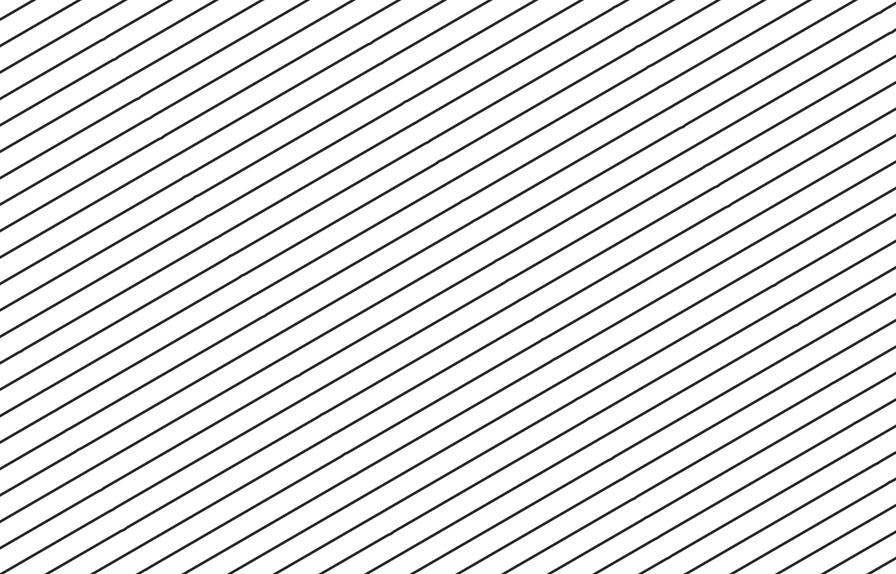
Reproduce this pattern procedurally as a Shadertoy shader.

```glsl
const vec3 PAPER = vec3(1.0);
const vec3 INK = vec3(0.12, 0.10, 0.11);

// Lengths are fractions of the canvas width
const float ANGLE = radians(30.07);
const float PERIOD_X = 0.05095;     // line spacing along the bottom edge
const float OFFSET_X = 0.0013;      // where one line meets the bottom edge
const float LINE_WIDTH = 0.0028;
const float EDGE_SOFTNESS = 1.2;    // in pixels

// Faint nicks where line segments join
const float NICK_SPACING = 0.255;
const float NICK_START = 0.145;
const float NICK_LENGTH = 0.0025;
const float NICK_DEPTH = 0.0005;

float hash(vec2 p) {
    p = fract(p * vec2(0.1031, 0.1137));
    p += dot(p, p.yx + 33.33);
    return fract((p.x + p.y) * p.x * 43.7);
}

// Small sideways bump, different on each line and at each join
float nick(float along, float lineId) {
    float s = (along - NICK_START) / NICK_SPACING;
    float joint = floor(s + 0.5);
    float d = (s - joint) * NICK_SPACING / NICK_LENGTH;
    float strength = 2.0 * hash(vec2(lineId, joint) + 17.0) - 1.0;
    return NICK_DEPTH * strength * exp(-d * d);
}

void mainImage(out vec4 fragColor, in vec2 fragCoord) {
    float pixel = 1.0 / iResolution.x;
    vec2 uv = fragCoord * pixel;

    // Axes along and across the lines
    vec2 dir = vec2(cos(ANGLE), sin(ANGLE));
    float along = dot(uv, dir);
    float across = dot(uv - vec2(OFFSET_X, 0.0), vec2(dir.y, -dir.x));

    // Distance to the nearest line
    float period = PERIOD_X * dir.y;
    float lineId = floor(across / period + 0.5);
    float dist = abs(across - lineId * period + nick(along, lineId));

    // Antialiased ink coverage
    float ink = clamp(0.5 + (0.5 * LINE_WIDTH - dist) / (EDGE_SOFTNESS * pixel), 0.0, 1.0);
    fragColor = vec4(mix(PAPER, INK, ink), 1.0);
}
```
